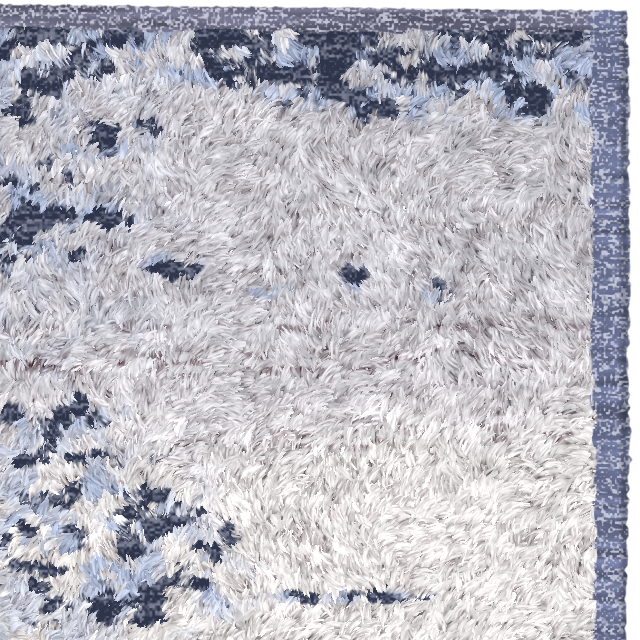
This texture is drawn by a WebGL 2 fragment shader. Its source:

```glsl
#version 300 es
precision highp float;
// Corner of a shaggy grey wool rug with bare navy patches and a woven blue border.
#define TUFTS 66.0
#define FIBRE_CONTRAST 0.50
#define GAP_DEPTH 0.25
#define BARE_LEVEL 0.55
#define BARE_RAGGED 2.2
#define WEAVE_SCALE 290.0
#define PILE_GREY vec3(0.755, 0.75, 0.775)
#define PILE_CREAM vec3(0.88, 0.865, 0.86)
#define DYE_BLUE vec3(0.55, 0.62, 0.76)
#define RUST vec3(0.47, 0.39, 0.41)
#define NAVY vec3(0.18, 0.205, 0.29)
#define BORDER_BLUE vec3(0.40, 0.43, 0.56)

uniform vec2 u_resolution;
out vec4 fragColor;

float hash(vec2 p) {
  return fract(sin(dot(p, vec2(127.1, 311.7))) * 43758.5453);
}

float noise(vec2 p) {
  vec2 i = floor(p), f = fract(p);
  f = f * f * (3.0 - 2.0 * f);
  return mix(mix(hash(i), hash(i + vec2(1, 0)), f.x),
             mix(hash(i + vec2(0, 1)), hash(i + vec2(1, 1)), f.x), f.y);
}

float fbm(vec2 p) {
  return 0.55 * noise(p) + 0.3 * noise(p * 2.1 + 7.3) + 0.15 * noise(p * 4.3 + 2.9);
}

float blob(vec2 p, vec2 centre, vec2 radius) {
  vec2 q = (p - centre) / radius;
  return exp(-dot(q, q));
}

// Chance that the pile is worn down to the navy ground.
float wear(vec2 p) {
  float lower = mix(0.885, 0.805, smoothstep(0.1, 0.65, p.x));
  float band = smoothstep(-0.02, 0.035, p.y - lower);
  band *= mix(0.38, 0.62, smoothstep(0.1, 0.4, p.x)) + 0.18 * smoothstep(0.895, 0.94, p.y);
  float w = max(band, 0.52 * blob(p, vec2(0.14, 0.17), vec2(0.20, 0.13)));
  w = max(w, 0.66 * blob(p, vec2(0.13, 0.20), vec2(0.08, 0.07)));
  w = max(w, 0.58 * blob(p, vec2(0.25, 0.08), vec2(0.15, 0.07)));
  w = max(w, 0.64 * blob(p, vec2(0.03, 0.65), vec2(0.09, 0.07)));
  w = max(w, 0.66 * blob(p, vec2(0.15, 0.785), vec2(0.09, 0.035)));
  w = max(w, 0.76 * blob(p, vec2(0.165, 0.66), vec2(0.045, 0.02)));
  w = max(w, 0.95 * blob(p, vec2(0.265, 0.585), vec2(0.045, 0.018)));
  w = max(w, 0.85 * blob(p, vec2(0.42, 0.545), vec2(0.035, 0.010)));
  w = max(w, 0.80 * blob(p, vec2(0.685, 0.545), vec2(0.022, 0.018)));
  w = max(w, 0.66 * blob(p, vec2(0.56, 0.565), vec2(0.025, 0.025)));
  w = max(w, 0.54 * blob(p, vec2(0.08, 0.35), vec2(0.12, 0.025)));
  w = max(w, 0.23 * smoothstep(0.38, 0.08, p.x) * (1.0 - blob(p, vec2(0.2, 0.48), vec2(0.4, 0.09))));
  return max(w, 0.82 * blob(p, vec2(0.53, 0.068), vec2(0.13, 0.010)));
}

// Leaning tuft with interlocking strands: xy = centre, z = tone, w = shade at the root.
vec4 tuft(vec2 p) {
  vec2 cell = floor(p * TUFTS);
  vec4 result = vec4(p, 0.5, 0.0);
  float best = 9.0;
  for (int y = -1; y <= 1; y++)
    for (int x = -1; x <= 1; x++) {
      vec2 id = cell + vec2(x, y);
      vec2 c = (id + 0.1 + 0.8 * vec2(hash(id), hash(id + 41.7))) / TUFTS;
      float lean = 0.1 + 2.4 * noise(c * 11.0) + 1.4 * (hash(id + 9.1) - 0.5);
      vec2 along = vec2(cos(lean), sin(lean)), q = p - c;
      vec2 l = vec2(dot(q, along), dot(q, vec2(-along.y, along.x)));
      float bend = l.y + 10.0 * l.x * l.x;
      float strand = noise(vec2(l.x * 65.0, bend * 310.0) + id * 3.7);
      float d = length(l * vec2(0.65, 1.25)) * TUFTS + 1.0 * (strand - 0.5);
      if (d < best) {
        best = d;
        float fine = noise(vec2(l.x * 130.0, bend * 430.0) + id * 5.3);
        result = vec4(c, 0.42 * (1.0 - strand) + 0.36 * fine + 0.22 * hash(id + 23.0),
                      smoothstep(0.25, 0.85, d) * smoothstep(0.3, -0.6, l.x * TUFTS));
      }
    }
  return result;
}

// Flat weave of dark yarn with pale flecks.
vec3 weave(vec2 p, vec3 yarn) {
  float fleck = noise(p * WEAVE_SCALE) * 0.65 + 0.35 * noise(p * vec2(70.0, 260.0));
  float row = noise(vec2(p.x * 8.0, p.y * 130.0));
  vec3 c = yarn * (0.76 + 0.48 * row);
  return mix(c, vec3(0.85, 0.86, 0.92), 0.80 * smoothstep(0.42, 0.78, fleck));
}

vec3 pile(vec2 p, vec4 t) {
  float fade = smoothstep(0.54, 0.18, p.y + 0.14 * (0.5 - p.x) + 0.16 * (fbm(p * 5.0) - 0.5));
  vec3 c = mix(PILE_GREY, PILE_CREAM, fade);
  c += 0.12 * (fbm(p * vec2(5.0, 38.0) + 3.0) - 0.5) + 0.18 * (fbm(p * 34.0) - 0.5);
  // Rusty horizontal yarn changes.
  float rows = 1.3 * blob(p, vec2(0.32, 0.435), vec2(0.45, 0.013))
             + 0.6 * blob(p, vec2(0.5, 0.49), vec2(0.5, 0.010))
             + 0.5 * blob(p, vec2(0.65, 0.32), vec2(0.3, 0.025)) + 0.22;
  float rust = min(rows, 1.0) * smoothstep(0.34, 0.68, noise(p * vec2(32.0, 90.0)));
  c = mix(c, RUST, 0.9 * rust * smoothstep(0.75, 0.35, t.z));
  // Blue dye gathers around the bare patches and along the left side.
  float dye = smoothstep(0.05, 0.5, wear(p)) + 0.22 * smoothstep(0.42, 0.0, p.x);
  c = mix(c, DYE_BLUE, 0.72 * min(dye, 1.0) * smoothstep(0.44, 0.66, fbm(t.xy * 34.0 + 5.0)));
  c += FIBRE_CONTRAST * (t.z - 0.46);
  float gap = max(t.w * 0.7, smoothstep(0.36, 0.16, t.z));
  return c - GAP_DEPTH * gap * vec3(0.95, 1.0, 0.95);
}

void main() {
  vec2 p = gl_FragCoord.xy / u_resolution;
  float aa = 1.2 / min(u_resolution.x, u_resolution.y);
  vec4 t = tuft(p);
  vec2 shaggy = mix(p, t.xy, 0.5);

  // Pile over the navy ground.
  float worn = wear(shaggy);
  float ragged = BARE_RAGGED * smoothstep(0.0, 0.25, worn) * (fbm(shaggy * vec2(25.0, 35.0)) - 0.5);
  float bare = smoothstep(-0.10, 0.12, worn - BARE_LEVEL + ragged + 0.35 * (0.45 - t.z));
  float speck = noise(p * 250.0) * 0.6 + 0.4 * noise(p * vec2(25.0, 150.0));
  vec3 ground = mix(NAVY, vec3(0.48, 0.50, 0.58), smoothstep(0.35, 0.85, speck));
  vec3 colour = mix(pile(p, t), ground, bare);

  // Woven strip along the top and selvedge down the right.
  float stripEdge = 0.955 - 0.006 * p.x + 0.010 * (noise(shaggy * 40.0) - 0.5);
  vec3 strip = weave(p, vec3(0.40, 0.40, 0.49));
  colour = mix(colour, strip, smoothstep(-aa, aa, p.y - stripEdge));
  float sideEdge = 0.930 - 0.008 * p.y + 0.012 * (noise(shaggy * 60.0) - 0.5);
  vec3 side = weave(p, BORDER_BLUE);
  side *= 1.0 - 0.25 * smoothstep(0.012, 0.0, abs(p.x - 0.976));
  colour = mix(colour, side, smoothstep(-aa, aa, p.x - sideEdge));

  // Frayed outline against the white surround.
  float top = 0.993 - 0.010 * p.x + 0.003 * (noise(p * vec2(130.0, 20.0)) - 0.5);
  float right = 0.981 + 0.008 * (noise(vec2(p.y * 7.0, 2.0)) - 0.5)
              + 0.007 * (noise(p * vec2(30.0, 110.0)) - 0.5);
  float outside = max(p.y - top, p.x - right);
  fragColor = vec4(mix(colour, vec3(1.0), smoothstep(-aa, aa, outside)), 1.0);
}
```
